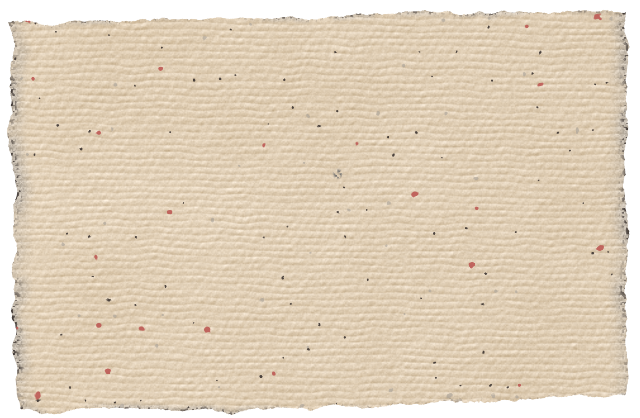
Write a WebGL 2 fragment shader that draws this texture.

```glsl
#version 300 es
precision highp float;
// Handmade deckle-edged paper with a woven relief, soiled rims and scattered flecks.
uniform vec2 u_resolution;
out vec4 outColor;

#define ROW_PITCH 0.0168
#define KNOT_PITCH 0.021
#define RELIEF 0.105
#define GRAIN 0.05
#define RIM_ROUGHNESS 0.030
#define PAPER vec3(0.875, 0.805, 0.705)
#define SOIL vec3(0.73, 0.70, 0.66)
#define INK vec3(0.20, 0.17, 0.16)
#define RED vec3(0.74, 0.35, 0.33)
#define BLOT_CENTER vec2(0.808, 0.584)

const float PI = 3.14159;

float hash(vec2 p) {
    vec3 q = fract(vec3(p.xyx) * 0.1031);
    q += dot(q, q.yzx + 33.33);
    return fract((q.x + q.y) * q.z);
}

float noise(vec2 p) {
    vec2 i = floor(p), f = fract(p);
    f = f * f * (3.0 - 2.0 * f);
    return mix(mix(hash(i), hash(i + vec2(1, 0)), f.x),
               mix(hash(i + vec2(0, 1)), hash(i + vec2(1, 1)), f.x), f.y);
}

float fbm(vec2 p) {
    float sum = 0.0, amp = 0.5;
    for (int i = 0; i < 5; i++) {
        sum += amp * noise(p);
        p = p * 2.3 + 17.7;
        amp *= 0.55;
    }
    return sum / 1.055;
}

// Height of the felt imprint: staggered knots on uneven rows, plus pulp lumps.
float paperHeight(vec2 p) {
    vec2 w = p + 0.008 * vec2(noise(p * 23.0), noise(p * 19.0 + 40.0));
    float v = (w.y + 0.008 * p.x + 0.012 * noise(p * 3.0)) / ROW_PITCH;
    float row = floor(v);
    float u = w.x / KNOT_PITCH + 0.5 * mod(row, 2.0) + 0.4 * hash(vec2(row, 5.0));
    float knot = 0.5 + 0.5 * cos(2.0 * PI * u);
    float strength = 0.4 + 0.6 * noise(p * vec2(35.0, 50.0) + 9.0);
    float ridge = sin(PI * fract(v)) * strength * (0.65 + 0.6 * knot);
    return ridge + 0.75 * noise(p * vec2(75.0, 110.0)) + 0.3 * noise(p * 230.0);
}

// Distances inside the torn outline: x for left and right, y for top and bottom.
vec2 rimDistance(vec2 p, float aspect) {
    float x = p.x / aspect;
    float tearX = fbm(vec2(p.x * 3.0, p.y * 9.0)) - 0.5;
    float tearY = fbm(vec2(p.x * 16.0, p.y * 9.0) + 60.0) - 0.5;
    float left = p.x - mix(0.046, 0.022, p.y);
    float right = aspect - 0.036 - p.x;
    float top = mix(0.944, 0.978, x) - p.y;
    float bottom = p.y - 0.017 - 0.036 * smoothstep(0.35, 1.0, x);
    return vec2(min(left, right) + 1.5 * RIM_ROUGHNESS * tearX,
                min(top, bottom) + RIM_ROUGHNESS * tearY);
}

// One possible irregular fleck per grid cell.
float flecks(vec2 p, float cell, float chance, float radius, float seed, float px) {
    vec2 id = floor(p / cell);
    vec2 key = id + seed;
    if (hash(key) > chance) return 0.0;
    vec2 center = 0.2 + 0.6 * vec2(hash(key + 11.3), hash(key + 27.9));
    vec2 q = p - (id + center) * cell;
    float angle = PI * hash(key + 41.1);
    q = mat2(cos(angle), sin(angle), -sin(angle), cos(angle)) * q;
    q.x *= mix(0.6, 1.1, hash(key + 53.7));
    float size = radius * mix(0.5, 1.1, hash(key + 67.2));
    float d = length(q) - size * (0.6 + 0.8 * noise(p * 0.9 / radius + seed));
    return smoothstep(px, -px, d);
}

void main() {
    float px = 0.6 / u_resolution.y;
    float aspect = u_resolution.x / u_resolution.y;
    vec2 p = gl_FragCoord.xy / u_resolution.y;

    // Raking light from the upper left
    float shade = paperHeight(p) - paperHeight(p + vec2(-0.0018, 0.0036));
    float grain = noise(p * 330.0) - 0.5;
    float cloud = fbm(p * 4.0) - 0.5;
    vec3 color = PAPER + RELIEF * shade * vec3(0.85, 1.0, 1.25);
    color += GRAIN * grain + 0.05 * cloud * vec3(0.8, 1.0, 1.3);
    color -= 0.012 * (p.x / aspect - 0.5);

    // Grey soil and dark crumbs along the rims
    vec2 rim = rimDistance(p, aspect);
    float edge = min(rim.x, rim.y);
    float patches = smoothstep(0.3, 0.65, noise(p * 13.0 + 80.0));
    float soil = smoothstep(0.05, 0.0, rim.x) * (0.35 + 0.5 * patches);
    soil = max(soil, 0.6 * patches * smoothstep(0.018, 0.0, rim.y));
    color = mix(color, SOIL + 0.8 * RELIEF * shade + 0.2 * grain, soil);
    float crumbs = smoothstep(0.6, 0.8, noise(p * 210.0 + 31.0));
    float crumbZone = smoothstep(0.022, 0.0, rim.x) + 0.7 * smoothstep(0.009, 0.0, rim.y);
    color = mix(color, INK, min(1.0, crumbs * crumbZone * (0.25 + 0.6 * patches)));

    // Flecks in the pulp
    color = mix(color, SOIL * 0.9, 0.6 * flecks(p, 0.11, 0.3, 0.0045, 71.0, px));
    color = mix(color, INK, 0.85 * flecks(p, 0.06, 0.22, 0.0028, 13.0, px));
    color = mix(color, RED, 0.9 * flecks(p, 0.15, 0.3, 0.0065, 37.0, px));
    float blot = smoothstep(0.015, 0.004, length(p - BLOT_CENTER));
    color = mix(color, vec3(0.42), blot * smoothstep(0.3, 0.65, noise(p * 240.0)));

    outColor = vec4(mix(vec3(1.0), color, smoothstep(-px, px, edge)), 1.0);
}
```
